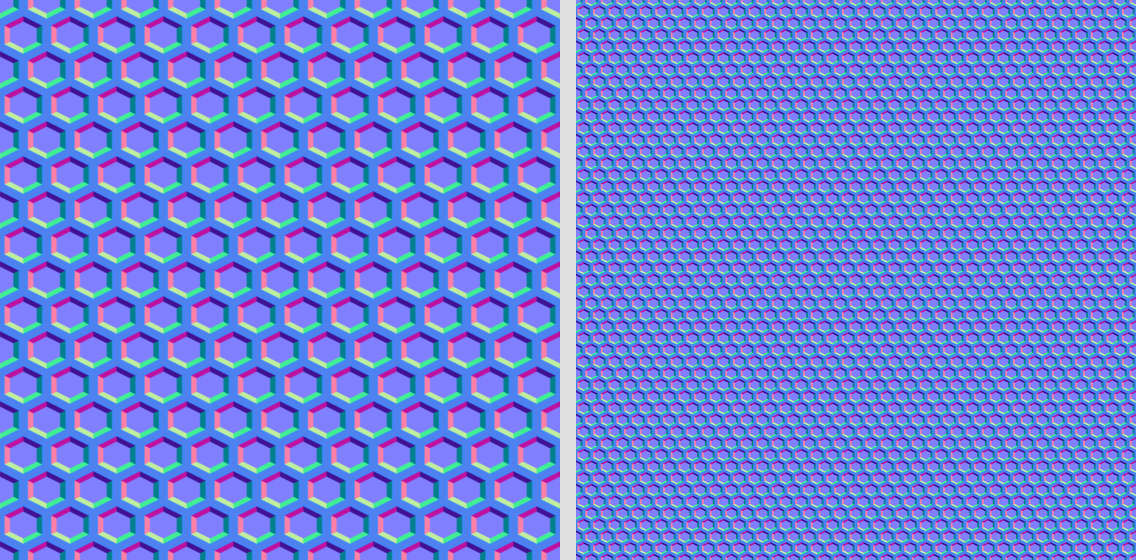
Left, the tile; right, the same tile 3 across and 3 down.
Reproduce this texture map procedurally as a WebGL 1 fragment shader.

```glsl
precision highp float;
// Tiling normal map of a honeycomb grid with bevelled hexagonal cells.

uniform vec2 u_resolution;

const float COLUMNS = 12.0;
const float ROW_PAIRS = 8.0;
const float ROOT3 = 1.7320508;

// Radii from cell centre to side, in units of the column pitch.
const float FLOOR_RADIUS = 0.287;
const float RIM_RADIUS = 0.402;
const float SEAM_RADIUS = 0.465;

const vec3 FLOOR_COLOR = vec3(0.50, 0.50, 1.00);
const vec3 WALL_COLOR = vec3(0.27, 0.52, 0.97);
const vec3 SEAM_COLOR = vec3(0.32, 0.50, 0.93);

// Offset from the nearest centre of a staggered hexagonal lattice.
vec2 hexOffset(vec2 p) {
  vec2 period = vec2(1.0, ROOT3);
  vec2 even = mod(p + 0.5 * period, period) - 0.5 * period;
  vec2 odd = mod(p, period) - 0.5 * period;
  return dot(even, even) < dot(odd, odd) ? even : odd;
}

// Encoded normal of a bevel that slopes down towards the centre.
vec3 bevelColor(vec2 outward) {
  return vec3(0.5 - 0.5 * outward, 0.60 - 0.05 * outward.x);
}

// Blended colour of the nearest side in rgb, hexagonal radius in a.
vec4 hexSides(vec2 q, float soft) {
  vec3 color = vec3(0.0);
  float radius = -1.0;
  for (int i = 0; i < 6; i++) {
    float angle = radians(60.0 * float(i));
    vec2 outward = vec2(cos(angle), sin(angle));
    float d = dot(q, outward);
    color = mix(color, bevelColor(outward), smoothstep(-soft, soft, d - radius));
    radius = max(radius, d);
  }
  return vec4(color, radius);
}

float softStep(float edge, float soft, float x) {
  return smoothstep(edge - soft, edge + soft, x);
}

void main() {
  vec2 uv = gl_FragCoord.xy / u_resolution;
  vec2 p = uv * vec2(COLUMNS, ROW_PAIRS * ROOT3);
  float pixel = COLUMNS / min(u_resolution.x, u_resolution.y);
  float soft = max(0.022, pixel);

  vec4 sides = hexSides(hexOffset(p), soft);

  // Layers from the cell floor outwards to the seam between cells.
  vec3 color = mix(FLOOR_COLOR, sides.rgb, softStep(FLOOR_RADIUS, soft, sides.a));
  color = mix(color, WALL_COLOR, softStep(RIM_RADIUS, soft, sides.a));
  color = mix(color, SEAM_COLOR, softStep(SEAM_RADIUS, soft, sides.a));

  gl_FragColor = vec4(color, 1.0);
}
```
